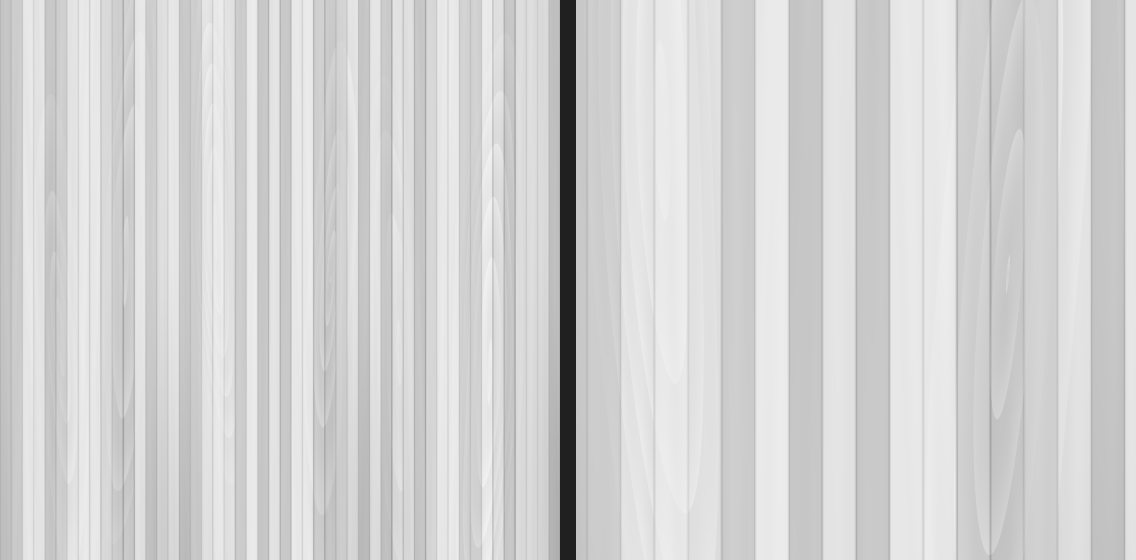
Left: the whole. Right: its middle third, enlarged.
This texture is drawn by a WebGL 1 fragment shader. Its source:

```glsl
precision highp float;
// Pale grey wood: fifty narrow upright planks with faint, leaning knot rings.

uniform vec2 u_resolution;

#define PLANKS 50.0
#define LIGHT_TONE 0.905
#define DARK_TONE 0.805
#define TONE_JITTER 0.05
#define KNOTS 6
#define KNOT_SIZE vec2(0.042, 0.42)
#define KNOT_LEAN 0.045
#define RINGS 3.6
#define RING_DEPTH 0.06
#define SEAM_WIDTH 0.0013
#define SEAM_DEPTH 0.17
#define GRAIN_DEPTH 0.005

const float TAU = 6.2831853;

float hash(float n) {
  return fract(sin(n * 12.9898 + 4.137) * 43758.547);
}

// Tone of one plank: light and dark groups whose spacing drifts across
float plankTone(float id) {
  float drift = 0.9 + 1.7 * sin(TAU * (id - 5.0) / 44.0);
  drift += (0.3 + 1.1 * cos(TAU * (id - 10.5) / 10.3)) * sin(0.5 * TAU * id / PLANKS);
  float wave = 0.5 - 0.5 * cos(TAU * (id - 0.5 - drift) / 3.43);
  float tone = mix(DARK_TONE, LIGHT_TONE, smoothstep(0.1, 0.75, wave));
  return tone + TONE_JITTER * (hash(id) - 0.6);
}

// Rings brighten outwards, then drop at a crisp rim; tips show the most
float knotRings(vec2 p, float k, float px) {
  vec2 center = vec2(0.08 + 0.161 * k + 0.028 * cos(TAU * k / 3.0),
                     0.46 + 0.13 * sin(1.1 * k - 0.5));
  float lean = KNOT_LEAN * cos(0.5 * TAU * k);
  vec2 d = p - center;
  d.x += lean * d.y + 0.004 * sin(9.0 * d.y + k);
  vec2 size = KNOT_SIZE * mix(0.8, 1.2, hash(k + 70.0));
  vec2 q = d / size;
  float r = max(length(q), 0.001);
  float turn = r * RINGS + 0.55 * sin(3.0 * r + 2.0 * k);
  float blur = clamp(1.5 * RINGS * px * length(q / size) / r, 0.005, 0.5);
  float saw = fract(turn);
  float ramp = saw * saw * (1.0 - smoothstep(1.0 - blur, 1.0, saw));
  float tip = mix(0.45, 1.1, abs(q.y) / r);
  return (ramp - 0.33) * tip * (1.0 - smoothstep(0.8, 1.5, r));
}

// Fine, nearly upright fibres from layered sines
float fibres(vec2 p, float id) {
  float bend = 2.0 * sin(3.0 * p.y + 5.0 * hash(id + 20.0));
  float slant = 24.0 * (hash(id + 40.0) - 0.5) * p.y;
  return sin(310.0 * p.x + bend + slant)
       + 0.6 * sin(570.0 * p.x - 1.5 * bend + slant)
       + 0.5 * sin(95.0 * p.x + 7.0 * p.y + bend);
}

void main() {
  vec2 p = gl_FragCoord.xy / u_resolution;
  float px = 1.0 / min(u_resolution.x, u_resolution.y);
  float u = p.x * PLANKS;
  float id = floor(u);

  // Flat planks, blended over a pixel where they meet
  float edge = floor(u + 0.5);
  float side = smoothstep(-0.5, 0.5, (u - edge) / (PLANKS * px));
  float shade = mix(plankTone(edge - 1.0), plankTone(edge), side);

  // Knot rings, nearly absent on some planks
  float rings = 0.0;
  for (int k = 0; k < KNOTS; k++) {
    rings += knotRings(p, float(k), px);
  }
  shade += RING_DEPTH * rings * mix(0.15, 1.2, hash(id + 11.0));
  shade += GRAIN_DEPTH * fibres(p, id);

  // Broad dark flames near the foot and dimmer outer sides
  float flame = 0.5 + 0.5 * cos(TAU * (p.x - 0.3 + 0.06 * p.y) / 0.36);
  float foot = 1.0 - smoothstep(0.0, 0.6, p.y);
  shade -= 0.07 * flame * flame * foot * mix(0.5, 1.0, hash(id + 53.0));
  shade -= 0.03 * smoothstep(0.42, 0.5, abs(p.x - 0.5));

  // Thin seams of uneven strength with a faint soft shadow
  float gap = abs(u - edge) / PLANKS;
  float seam = 1.0 - smoothstep(0.0, 0.5 * SEAM_WIDTH + px, gap);
  float strength = hash(edge + 31.0);
  shade -= SEAM_DEPTH * mix(0.35, 1.0, strength * strength * strength) * seam;
  shade -= 0.012 * strength * exp(-gap / 0.003);

  gl_FragColor = vec4(vec3(clamp(shade, 0.0, 1.0)), 1.0);
}
```
